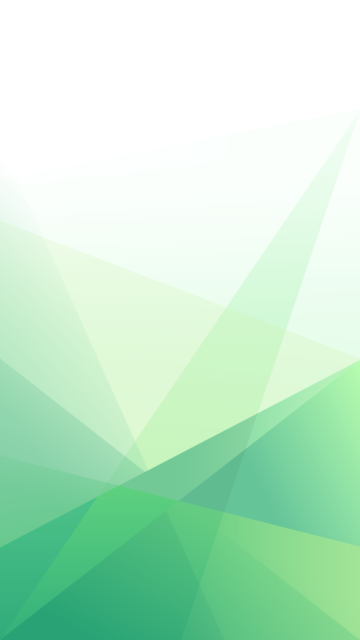
A Shadertoy shader for this background:

```glsl
// Pale green abstract background of overlapping translucent facets under a white sky.
#define MIST   vec3(0.92, 0.99, 0.93)
#define LIME   vec3(0.80, 0.95, 0.66)
#define MINT   vec3(0.65, 0.95, 0.68)
#define TEAL   vec3(0.45, 0.80, 0.64)
#define JADE   vec3(0.30, 0.70, 0.54)
#define LEAF   vec3(0.25, 0.76, 0.42)
#define GLOW   vec3(0.72, 0.99, 0.69)
#define DEEP   vec3(0.16, 0.64, 0.46)
#define STRAW  vec3(0.78, 0.95, 0.64)

// Smooth coverage of the half plane to the right of the ray from a to b
float rightOf(vec2 p, vec2 a, vec2 b) {
    vec2 along = b - a, rel = p - a;
    float d = along.y * rel.x - along.x * rel.y;
    return clamp(0.5 + d / max(fwidth(d), 1e-6), 0.0, 1.0);
}

// Coverage below a line that spans the full width
float below(vec2 p, float yLeft, float yRight) {
    return rightOf(p, vec2(0.0, yLeft), vec2(1.0, yRight));
}

// Linear opacity ramp across the canvas, kept within 0 and top
float ramp(vec2 p, float start, vec2 slope, float top) {
    return clamp(start + dot(p, slope), 0.0, top);
}

void mainImage(out vec4 fragColor, in vec2 fragCoord) {
    vec2 p = fragCoord / iResolution.xy;

    // Edges of the facets
    float veil     = below(p, 0.720, 0.830);
    float meadow   = below(p, 0.655, 0.440);
    float descent  = below(p, 0.440, 0.000);
    float hill     = below(p, 0.1445, 0.4375);
    float shelf    = below(p, 0.288, 0.146);
    float diagonal = below(p, 0.000, 0.4375);
    float beamLeft  = rightOf(p, vec2(0.0), vec2(1.0, 0.827));
    float beamRight = rightOf(p, vec2(0.503, 0.0), vec2(1.0, 0.827));
    float leftEdge  = rightOf(p, vec2(0.623, 0.0), vec2(0.0, 0.781));

    // Upper part: sky, veil, beam and meadow
    vec3 upper = mix(vec3(1.0), MIST, smoothstep(0.76, 0.42, p.y));
    upper *= 1.0 - veil * vec3(0.018, 0.0, 0.012) * (0.5 + 0.5 * p.x);
    float beam = beamLeft * (1.0 - beamRight);
    upper = mix(upper, MINT, beam * ramp(p, 0.73, vec2(0.0, -0.75), 0.6));
    upper = mix(upper, LIME, meadow * ramp(p, 0.60, vec2(-0.08, -0.62), 0.38));

    // Upper part: shaded facets on the left
    upper = mix(upper, TEAL, (1.0 - leftEdge) * ramp(p, 0.877, vec2(-0.9, -1.15), 0.45));
    upper = mix(upper, JADE, descent * ramp(p, 0.8, vec2(-0.4, -1.4), 0.45));
    upper = mix(upper, LEAF, shelf * ramp(p, 0.7, vec2(0.2, -2.1), 0.4));

    // Hill above the shelf, bright towards the right edge
    vec3 slope = mix(vec3(0.47, 0.83, 0.62), vec3(0.74, 0.96, 0.74),
                     smoothstep(0.45, 1.05, p.x));
    vec3 flank = mix(vec3(0.40, 0.77, 0.60), GLOW, ramp(p, -2.07, vec2(2.2, 2.0), 1.0));
    vec3 ridge = mix(slope, flank, diagonal) * mix(0.95, 1.0, beamRight);

    // Ground left of the diagonal
    vec3 shade = mix(vec3(0.19, 0.67, 0.48), vec3(0.29, 0.75, 0.53), min(p.y / 0.2, 1.0));
    vec3 lit   = mix(vec3(0.20, 0.69, 0.48), vec3(0.37, 0.82, 0.50), min(p.y / 0.24, 1.0));
    vec3 leftGround = mix(shade, lit, beamLeft);

    // Ground right of the diagonal, lightened facet by facet
    vec3 rightGround = mix(DEEP, vec3(0.36, 0.77, 0.50), ramp(p, -0.29, vec2(1.1, 3.5), 1.0));
    rightGround += leftEdge * vec3(0.03, 0.03, 0.01);
    rightGround = mix(rightGround, STRAW, beamRight * ramp(p, -0.29, vec2(0.7, 0.0), 0.4));
    rightGround = mix(rightGround, STRAW,
                      (1.0 - descent) * ramp(p, -0.53, vec2(0.9, 0.0), 0.4));

    // Join the parts
    vec3 ground = mix(leftGround, rightGround, diagonal);
    vec3 lower = mix(ridge, ground, shelf);
    fragColor = vec4(mix(upper, lower, hill), 1.0);
}
```
